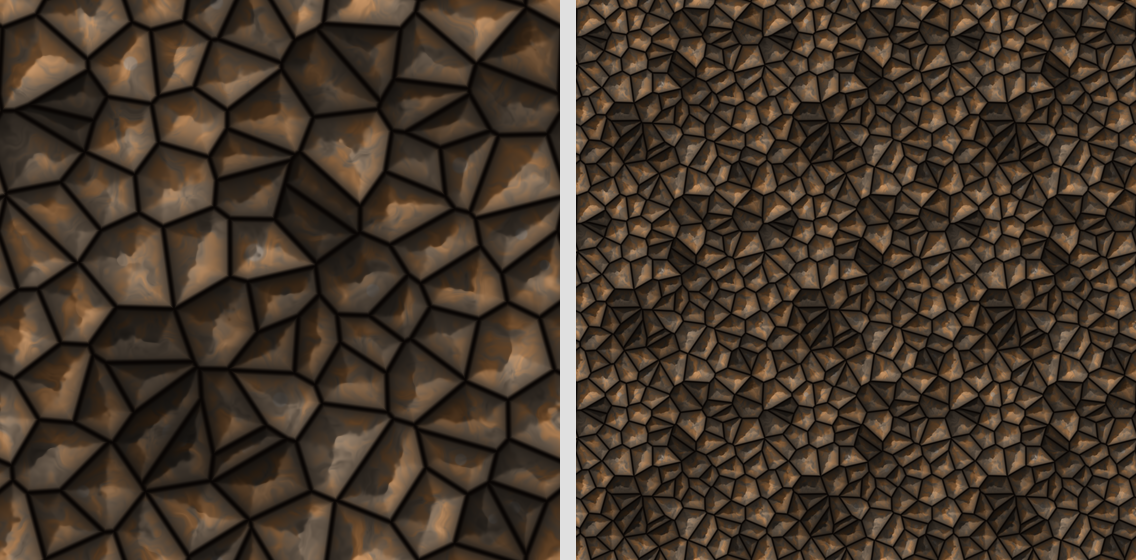
Left, the tile; right, the same tile 3 across and 3 down.
Reproduce this texture procedurally as a WebGL 1 fragment shader.

```glsl
precision highp float;
// Tiling wall of bevelled brown rocks, split by dark cracks and lit from the lower right.
uniform vec2 u_resolution;

const float CELLS = 9.0;           // rocks across the canvas
const float JITTER = 1.25;         // scatter of the rocks off their grid
const float CRACK_WIDTH = 0.07;    // in rock units, like all distances below
const float BEVEL_WIDTH = 0.22;
const float RIDGE_SHARPNESS = 46.0;
const float RIDGE_WARP = 0.9;      // raggedness of the ridges between facets
const float FACET_CONTRAST = 0.42;
const float STREAK_CONTRAST = 0.85;
const float SPOT_SHARE = 0.2;      // share of rocks with a pale spot
const vec2 LIGHT_DIR = vec2(0.64, -0.77);
const vec3 CRACK_COLOR = vec3(0.035, 0.021, 0.014);
const vec3 STONE_COLOR = vec3(0.43, 0.37, 0.31);
const vec3 RUST_COLOR = vec3(0.48, 0.325, 0.185);
const vec3 SPOT_COLOR = vec3(0.45, 0.43, 0.41);

float hash(vec2 p) {
  vec3 q = fract(p.xyx * vec3(0.1031, 0.1030, 0.0973));
  q += dot(q, q.yzx + 33.33);
  return fract((q.x + q.y) * q.z);
}

// Value noise that wraps after a whole number of lattice steps.
float noise(vec2 uv, float period, float seed) {
  vec2 p = uv * period;
  vec2 i = floor(p);
  vec2 f = p - i;
  f = f * f * (3.0 - 2.0 * f);
  vec2 lo = mod(i, period) + seed;
  vec2 hi = mod(i + 1.0, period) + seed;
  return mix(mix(hash(lo), hash(vec2(hi.x, lo.y)), f.x),
             mix(hash(vec2(lo.x, hi.y)), hash(hi), f.x), f.y);
}

float fbm(vec2 uv, float period, float seed) {
  float sum = 0.0;
  float weight = 0.5;
  for (int i = 0; i < 3; i++) {
    sum += weight * noise(uv, period, seed);
    period *= 2.0;
    weight *= 0.5;
    seed += 37.0;
  }
  return sum / 0.875;
}

vec2 rockCenter(vec2 cell) {
  vec2 id = mod(cell, CELLS);
  return cell + 0.5 + JITTER * (vec2(hash(id + 11.0), hash(id + 71.0)) - 0.5);
}

void main() {
  vec2 uv = gl_FragCoord.xy / u_resolution;
  vec2 p = uv * CELLS;

  // Nearest rock
  vec2 home = floor(p);
  vec2 cell = home;
  vec2 center = home;
  float nearest = 100.0;
  for (int y = -2; y <= 2; y++) {
    for (int x = -2; x <= 2; x++) {
      vec2 candidate = home + vec2(float(x), float(y));
      vec2 point = rockCenter(candidate);
      float dist = length(point - p);
      if (dist < nearest) {
        nearest = dist;
        cell = candidate;
        center = point;
      }
    }
  }

  // Distance to the straight cracks, rock size, and light on the facets
  vec2 warp = RIDGE_WARP * (vec2(fbm(uv, 28.0, 5.0), fbm(uv, 28.0, 205.0)) - 0.5);
  float edge = 100.0;
  float rockSize = 100.0;
  float lightSum = 0.0;
  float weightSum = 0.0;
  for (int y = -2; y <= 2; y++) {
    for (int x = -2; x <= 2; x++) {
      vec2 point = rockCenter(cell + vec2(float(x), float(y)));
      vec2 across = point - center;
      if (dot(across, across) > 0.0001) {
        vec2 facing = normalize(across);
        float dist = max(dot(0.5 * (point + center) - p, facing), 0.0);
        float ragged = dist * max(1.0 + dot(facing, warp), 0.2);
        float weight = exp(-RIDGE_SHARPNESS * ragged);
        edge = min(edge, dist);
        rockSize = min(rockSize, 0.5 * length(across));
        lightSum += weight * dot(facing, LIGHT_DIR);
        weightSum += weight;
      }
    }
  }
  float facetLight = lightSum / max(weightSum, 1e-20);
  float inside = smoothstep(0.04, 0.25, edge);

  // Rust streaks, folded by a warped noise
  vec2 fold = vec2(fbm(uv, 16.0, 310.0), fbm(uv, 16.0, 410.0)) - 0.5;
  float streak = fbm(uv + 0.14 * fold, 26.0, 510.0);
  float patches = smoothstep(0.32, 0.68, streak);
  float rust = patches * (0.3 + 0.6 * inside) * (0.9 - 0.3 * facetLight);
  vec3 color = mix(STONE_COLOR, RUST_COLOR, clamp(rust, 0.0, 1.0));

  // Pale round spots on the tops of some rocks
  vec2 id = mod(cell, CELLS);
  float radius = mix(0.09, 0.2, hash(id + 131.0));
  float spot = 1.0 - smoothstep(0.65 * radius, radius, nearest);
  spot *= step(hash(id + 171.0), SPOT_SHARE) * smoothstep(0.1, 0.22, edge);
  color = mix(color, SPOT_COLOR, 0.6 * spot);

  // Rounded height, facet light, brighter large rocks and fine relief
  float height = 1.0 - exp(-edge / BEVEL_WIDTH);
  float shade = (0.35 + 0.56 * height) * (1.0 + FACET_CONTRAST * facetLight);
  shade *= mix(0.6, 1.25, smoothstep(0.06, 0.45, rockSize));
  shade *= 1.0 + STREAK_CONTRAST * (0.2 + 0.8 * inside) * (streak - 0.5);
  float stone = smoothstep(0.0, CRACK_WIDTH, edge);
  gl_FragColor = vec4(mix(CRACK_COLOR, color * shade, stone), 1.0);
}
```
